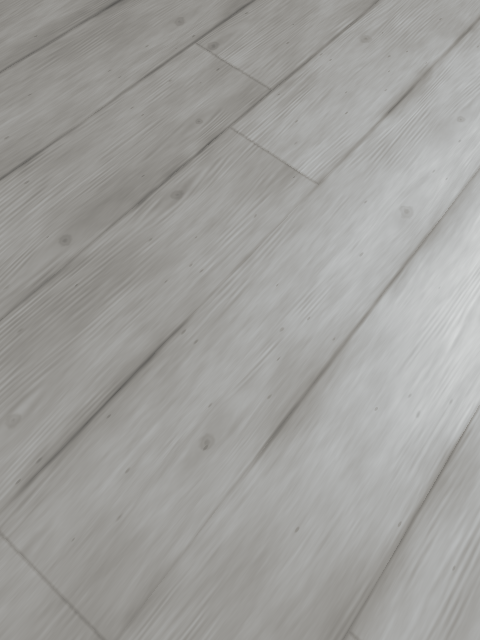
This texture is drawn by a Shadertoy shader. Its source:

```glsl
// Pale grey wood planks on a floor seen at a slant. The canvas is projected onto
// the floor plane, cut into staggered planks, then each plank gets bent grain,
// knots, flecks and stains from noise, under a soft window glare at the right.

#define PLANK_WIDTH 0.184
#define PLANK_LENGTH 5.4
#define GRAIN_LINES 27.0
#define GRAIN_DEPTH 0.034
#define STAIN_DEPTH 0.055
#define GRIME_DEPTH 0.10
#define KNOT_SPACING 1.25
#define SEAM_SOFTNESS 0.016
#define SEAM_DEPTH 0.12
#define GLARE_CENTRE vec2(0.80, 0.57)
#define WARM_TINT vec3(1.015, 0.997, 0.962)
#define COOL_TINT vec3(0.994, 1.002, 1.000)

// End joint of each row of planks, in plank widths along the floor
const float JOINTS[7] = float[7](1.6, 3.3, -0.455, 0.0, 2.4, 3.8, 1.79);

float hash(vec2 p) {
    vec3 q = fract(p.xyx * 0.1031);
    q += dot(q, q.yzx + 33.33);
    return fract((q.x + q.y) * q.z);
}

float noise(vec2 p) {
    vec2 i = floor(p), f = fract(p);
    f = f * f * (3.0 - 2.0 * f);
    return mix(mix(hash(i), hash(i + vec2(1, 0)), f.x),
               mix(hash(i + vec2(0, 1)), hash(i + vec2(1, 1)), f.x), f.y);
}

float fbm(vec2 p) {
    float sum = 0.0, amp = 0.53;
    for (int i = 0; i < 4; i++) {
        sum += amp * noise(p);
        p = p * 2.03 + 17.3;
        amp *= 0.5;
    }
    return sum;
}

// Perspective map: x runs across the planks, y along them, in plank widths
vec2 floorPosition(vec2 p) {
    float depth = 2.131 - p.y - 0.1666 * p.x;
    vec2 plane = vec2(0.199 + 1.03 * p.x - p.y, 1.0344 - 0.6486 * p.x - p.y);
    return plane / (depth * PLANK_WIDTH);
}

// Returns the grain coordinate pushed aside by knots (x) and knot darkness (y)
vec2 knots(vec2 local, float seed) {
    float bend = 0.0, dark = 0.0, cell = floor(local.y / KNOT_SPACING);
    for (float k = -1.0; k <= 1.0; k++) {
        vec2 id = vec2(cell + k, seed * 91.0);
        float present = step(0.3, hash(id + 3.7));
        vec2 centre = vec2(0.15 + 0.7 * hash(id + 11.1),
                           (id.x + 0.2 + 0.6 * hash(id + 23.9)) * KNOT_SPACING);
        float radius = mix(0.03, 0.07, hash(id + 41.3));
        vec2 d = local - centre;
        bend -= present * d.x * 0.8 * exp(-70.0 * d.x * d.x - 9.0 * d.y * d.y);
        float r = length(d * vec2(1.0, 1.2)) / radius;
        r += 0.9 * (fbm(local * 20.0) - 0.5);
        float ring = 0.75 + 0.25 * cos(r * 7.0);
        float halo = 0.3 * exp(-dot(d * d, vec2(90.0, 25.0)));
        dark += present * (ring * (1.0 - smoothstep(0.3, 1.3, r)) + halo);
    }
    return vec2(local.x + bend, dark);
}

// Small dark ticks, one candidate per grid cell
float flecks(vec2 p) {
    vec2 id = floor(p), f = fract(p);
    vec2 centre = 0.3 + 0.4 * vec2(hash(id + 5.1), hash(id + 9.4));
    float r = length((f - centre) * vec2(1.5, 1.1)) + 0.1 * (noise(p * 7.0) - 0.5);
    float size = 0.1 + 0.1 * hash(id + 6.6);
    return step(0.92, hash(id + 2.2)) * (1.0 - smoothstep(0.02, size, r));
}

void mainImage(out vec4 fragColor, in vec2 fragCoord) {
    vec2 p = fragCoord / iResolution.xy * vec2(0.75, 1.0);
    vec2 q = floorPosition(p);
    vec2 px = fwidth(q);

    // Plank under this point
    float row = floor(q.x);
    float along = q.y - JOINTS[clamp(int(row) + 4, 0, 6)];
    float index = floor(along / PLANK_LENGTH);
    vec2 local = vec2(q.x - row, along - index * PLANK_LENGTH);
    float seed = hash(vec2(row * 3.0 + 40.0, index * 7.0 + 20.0));
    vec2 offset = vec2(seed * 57.0, seed * 131.0);

    // Broad light
    vec2 g = p - GLARE_CENTRE;
    float ramp = dot(p - vec2(0.0, 1.0), vec2(0.8, -0.6));
    float tone = 0.562 + 0.09 * ramp + 0.165 * exp(-dot(g * g, vec2(11.0, 7.0)));
    tone += 0.015 * (seed - 0.5);

    // Stains and mottling with ragged, streaky edges
    vec2 knot = knots(local, seed);
    float across = knot.x + 0.09 * noise(vec2(knot.x * 3.0, local.y * 1.1) + offset);
    float streak = fbm(vec2(across * 24.0, local.y * 3.0) + offset) - 0.5;
    float fibre = fbm(vec2(across * 48.0, local.y * 9.0) + offset) - 0.5;
    float mottle = fbm(local * vec2(9.0, 6.0) + offset) - 0.5;
    float cloud = fbm(local * vec2(2.4, 1.3) + offset) + 0.25 * streak + 0.2 * mottle;
    tone -= STAIN_DEPTH * smoothstep(0.44, 0.78, cloud);
    tone += 0.06 * mottle + 0.055 * streak + 0.06 * fibre;

    // Fine grain lines, fading in and out and too-fine lines removed
    float spread = across * GRAIN_LINES + 2.0 * noise(vec2(across * 7.0, local.y * 0.7) + offset);
    float patches = smoothstep(0.36, 0.68, fbm(local * vec2(3.5, 1.4) + offset + 31.0));
    float visible = 1.0 - smoothstep(0.35, 0.65, px.x * GRAIN_LINES);
    float broken = smoothstep(0.1, 0.8, noise(vec2(across * 30.0, local.y * 6.0) + offset));
    tone += GRAIN_DEPTH * sin(6.2832 * spread) * patches * visible * broken;

    // Knots and flecks
    tone -= 0.085 * knot.y + 0.07 * flecks(local * vec2(8.0, 6.0) + floor(offset));

    // Smudged grime and soft, worn lines at the plank edges
    float edge = min(local.x, 1.0 - local.x);
    float seam = floor(q.x + 0.5);
    float grime = smoothstep(0.34, 0.68, fbm(vec2(q.x * 3.0, q.y * 1.8) + 63.0) + 0.3 * mottle);
    tone -= GRIME_DEPTH * grime * exp(-edge * 10.0);
    float wear = smoothstep(0.2, 0.75, fbm(vec2(q.y * 2.2 + 30.0, seam * 7.0 + 50.0)));
    float gap = 1.0 - smoothstep(0.0, SEAM_SOFTNESS + px.x, edge);
    float end = min(local.y, PLANK_LENGTH - local.y);
    float joint = 1.0 - smoothstep(0.0, 0.008 + px.y, end);
    tone -= max(SEAM_DEPTH * (0.25 + 0.75 * wear) * gap, 0.06 * joint);

    vec3 colour = tone * mix(WARM_TINT, COOL_TINT, smoothstep(0.50, 0.74, tone));
    fragColor = vec4(clamp(colour, 0.0, 1.0), 1.0);
}
```
